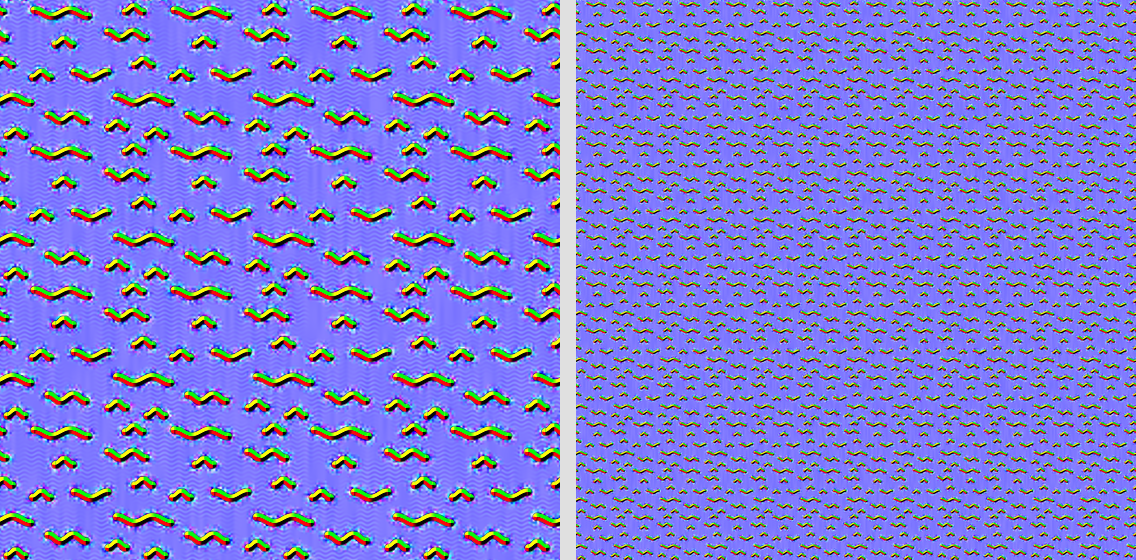
Left: one tile. Right: repeated 3 by 3.
Give the GLSL for this texture map, as a WebGL 1 fragment shader.

```glsl
precision highp float;
// Tiling normal map: wavy embossed dashes on a faintly rippled violet ground, 4 x 4 repeats.

uniform vec2 u_resolution;

const float PI = 3.14159265;
const float TILE = 192.0;   // units per repeat, four repeats span the canvas
const int DASHES = 11;

vec3 hash3(vec2 cell) {
    vec3 q = fract(vec3(cell.xyx) * vec3(0.1031, 0.1030, 0.0973));
    q += dot(q, q.yxz + 33.33);
    return fract((q.xxy + q.yzz) * q.zyx);
}

// Value noise that wraps after a whole number of cells.
vec3 wrapNoise(vec2 p, vec2 period) {
    vec2 cell = floor(p);
    vec2 f = fract(p);
    f = f * f * (3.0 - 2.0 * f);
    vec3 a = hash3(mod(cell, period));
    vec3 b = hash3(mod(cell + vec2(1.0, 0.0), period));
    vec3 c = hash3(mod(cell + vec2(0.0, 1.0), period));
    vec3 d = hash3(mod(cell + 1.0, period));
    return mix(mix(a, b, f.x), mix(c, d, f.x), f.y);
}

// Vector from the nearest point of a cosine spine to p.
vec2 fromSpine(vec2 p, float halfLength, float cycles, float height) {
    float x = clamp(p.x, -halfLength, halfLength);
    float angle = PI * cycles * (x / halfLength + 1.0);
    float slope = -height * PI * cycles / halfLength * sin(angle);
    float rise = p.y - height * cos(angle);
    return vec2(p.x - x, 0.0) + rise * vec2(-slope, 1.0) / (1.0 + slope * slope);
}

// Offset to the closest dash; kinds: 0 long, 1 medium, 2 dip, 3 hump.
vec2 nearestDash(vec2 p) {
    vec3 dash[DASHES];   // centre x, centre y, kind
    dash[0] = vec3(84.0, 174.0, 0.0);
    dash[1] = vec3(5.0, 55.0, 0.0);
    dash[2] = vec3(174.0, 144.0, 1.0);
    dash[3] = vec3(92.0, 30.0, 1.0);
    dash[4] = vec3(125.0, 89.0, 2.0);
    dash[5] = vec3(184.0, 179.0, 3.0);
    dash[6] = vec3(88.0, 134.0, 3.0);
    dash[7] = vec3(5.0, 106.0, 3.0);
    dash[8] = vec3(57.0, 89.0, 3.0);
    dash[9] = vec3(161.0, 20.0, 3.0);
    dash[10] = vec3(22.0, 9.0, 3.0);

    vec2 nearest = vec2(TILE);
    for (int i = 0; i < DASHES; i++) {
        float kind = dash[i].z;
        float halfLength = kind < 0.5 ? 37.0 : kind < 1.5 ? 26.0 : kind < 2.5 ? 23.0 : 12.0;
        float cycles = kind < 1.5 ? 1.5 : 1.0;
        float height = kind < 2.5 ? 4.2 : -3.3;
        vec2 local = mod(p - dash[i].xy + 0.5 * TILE, TILE) - 0.5 * TILE;
        vec2 away = fromSpine(local, halfLength, cycles, height);
        if (dot(away, away) < dot(nearest, nearest)) nearest = away;
    }
    return nearest;
}

// Flat ground with thin wavy ripples and faint vertical streaks.
vec3 ground(vec2 p) {
    float patches = wrapNoise(p / 24.0, vec2(32.0)).x;
    float wobble = 0.3 * sin(2.0 * PI * 10.0 * p.x / TILE);
    float ripple = sin(2.0 * PI * (32.0 * p.y / TILE + wobble));
    float streak = wrapNoise(vec2(p.x / 6.0, p.y / 48.0), vec2(128.0, 16.0)).y - 0.5;
    vec3 color = vec3(0.50, 0.475, 1.0);
    color += vec3(0.03, 0.09, 0.0) * ripple * smoothstep(0.15, 0.85, patches);
    return color + vec3(0.07, 0.06, 0.0) * streak;
}

void main() {
    vec2 p = gl_FragCoord.xy / u_resolution * 4.0 * TILE;
    float pixel = 4.0 * TILE / u_resolution.x;
    vec2 away = nearestDash(p);
    float d = length(away);

    vec3 color = ground(p);

    // Speckled ringing that fades out around each dash
    float halo = exp(-max(d - 5.0, 0.0) / 4.5) * (1.0 - smoothstep(13.0, 18.0, d));
    vec3 speck = wrapNoise(p / 3.0, vec2(256.0)) - 0.5;
    color += halo * vec3(1.7 * speck.x, 1.9 * speck.y + 0.1, -0.5 * max(speck.z, 0.0));

    // Thin dark rim
    float rim = 1.0 - smoothstep(0.0, 1.0 + 0.5 * pixel, abs(d - 5.2));
    color = mix(color, vec3(0.10, 0.02, 0.22), 0.55 * rim);

    // Saturated slopes on either side of the spine
    vec2 normal = away / max(d, 0.001) * clamp(d / 1.2, 0.0, 1.0);
    vec3 slopes = vec3(0.5 - 2.4 * normal.x, 0.5 + 1.6 * normal.y, 0.04);
    float body = 1.0 - smoothstep(4.9 - 0.5 * pixel, 4.9 + 0.5 * pixel, d);
    color = mix(color, clamp(slopes, 0.02, 0.99), body);

    gl_FragColor = vec4(clamp(color, 0.0, 1.0), 1.0);
}
```
